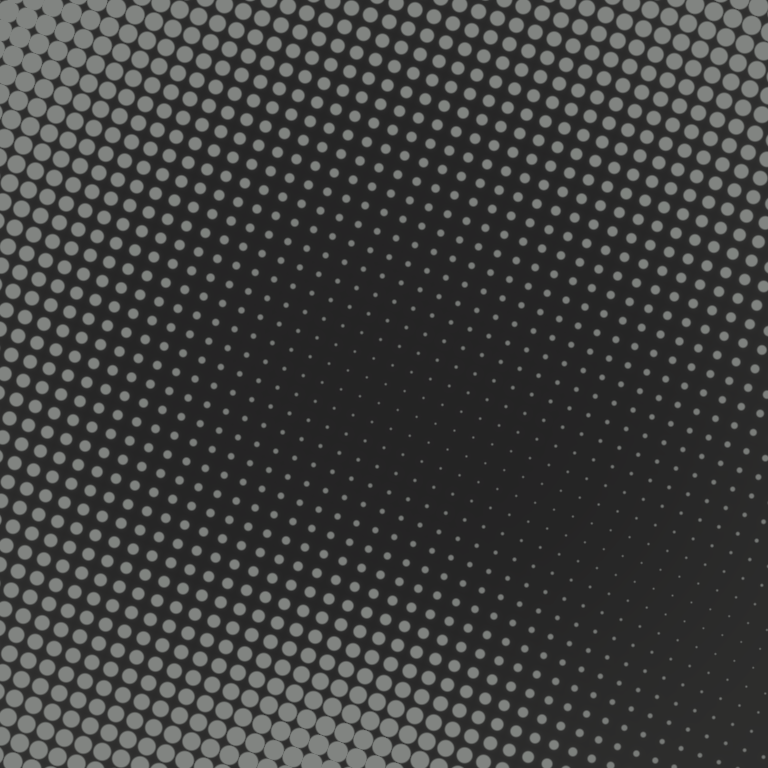
Write a three.js fragment shader that draws this background.

```glsl
// Halftone screen: grey dots on a tilted square lattice over near-black.
// Dot size follows a tone field that is lowest along a valley running from
// the centre to the lower right, and is raised by two soft glows.
#define CELLS 38.2
#define TILT 0.34907
#define VALLEY_START vec2(0.46, 0.51)
#define VALLEY_END vec2(1.0, 0.13)
#define VALLEY_FLOOR 0.05
#define SLOPE 0.70
#define EDGE_SOFTNESS 0.06
#define HALO_STRENGTH 0.10
#define INK_DARK vec3(0.143, 0.142, 0.143)
#define INK_LIFTED vec3(0.178, 0.178, 0.175)
#define DOT_SMALL vec3(0.45, 0.46, 0.45)
#define DOT_LARGE vec3(0.505, 0.518, 0.505)

varying vec2 vUv;

float segmentDistance(vec2 p, vec2 a, vec2 b) {
  vec2 along = b - a;
  float t = clamp(dot(p - a, along) / dot(along, along), 0.0, 1.0);
  return length(p - a - along * t);
}

float glow(vec2 p, vec2 centre, float size) {
  vec2 q = (p - centre) / size;
  return exp(-dot(q, q));
}

// Dot radius, as a fraction of one cell
float dotRadius(vec2 p) {
  float valley = segmentDistance(p, VALLEY_START, VALLEY_END);
  float radius = SLOPE * length(vec2(valley, VALLEY_FLOOR));
  radius += 0.235 * glow(p, vec2(0.47, 0.0), 0.23);
  radius += 0.10 * glow(p, vec2(0.0, 1.0), 0.50);
  return radius;
}

void main() {
  // Tilted lattice, with vector multiplication on either side of the matrix
  float c = cos(TILT);
  float s = sin(TILT);
  mat2 tilt = mat2(c, s, -s, c);
  vec2 grid = tilt * vUv * CELLS;
  vec2 cellCentre = floor(grid) + 0.5;
  vec2 dotCentre = (cellCentre * tilt) / CELLS;

  // Each dot takes one size from the tone at its centre
  float radius = dotRadius(dotCentre);
  float d = length(grid - cellCentre) - radius;
  float coverage = 1.0 - smoothstep(-EDGE_SOFTNESS, EDGE_SOFTNESS, d);

  // Background lifts slightly toward the lower right and the dense areas
  float lift = smoothstep(0.25, 0.75, length(vUv - vec2(0.48, 0.55)));
  vec3 colour = mix(INK_DARK, INK_LIFTED, lift);

  // Faint spill around the larger dots, then the dots themselves
  float size = smoothstep(0.02, 0.32, radius);
  float halo = HALO_STRENGTH * size * exp(-max(d, 0.0) * 9.0);
  vec3 dotColour = mix(DOT_SMALL, DOT_LARGE, size);
  colour = mix(colour, dotColour, halo);
  colour = mix(colour, dotColour, coverage);

  gl_FragColor = vec4(colour, 1.0);
}
```
